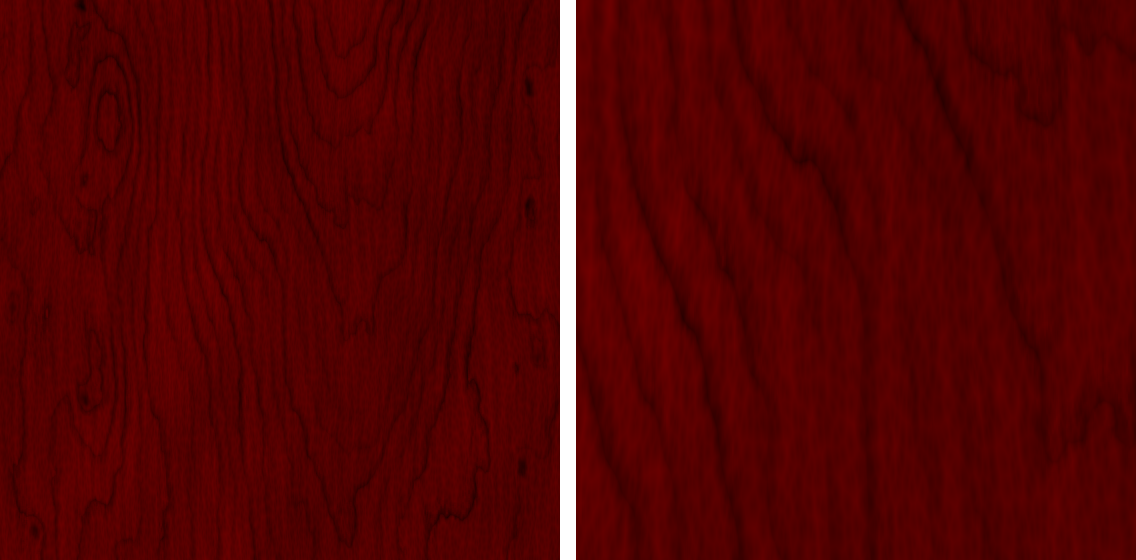
Left, the full canvas; right, a detail of the centre.
Give the GLSL for this texture, as a WebGL 2 fragment shader.

```glsl
#version 300 es
precision highp float;
// Dark red stained wood: vertical grain, cathedral arches, islands and small knots.

uniform vec2 u_resolution;
out vec4 fragColor;

vec2 hash2(vec2 p) {
    vec3 q = fract(p.xyx * vec3(0.1031, 0.1030, 0.0973));
    q += dot(q, q.yzx + 33.33);
    return fract((q.xx + q.yz) * q.zy);
}

// Layered, turned sines, roughly -1 to 1
float waves(vec2 p) {
    float sum = 0.0, amp = 0.5;
    for (int i = 0; i < 5; i++) {
        sum += amp * sin(p.x + 1.7 * sin(p.y + float(i))) * cos(0.8 * p.y - 0.4 * p.x);
        p = mat2(0.8, 0.6, -0.6, 0.8) * p * 1.9 + 2.3;
        amp *= 0.5;
    }
    return sum;
}

// Cellular noise: distance to the nearest scattered point
float cells(vec2 p) {
    vec2 cell = floor(p), f = fract(p);
    float nearest = 2.0;
    for (int y = -1; y <= 1; y++)
        for (int x = -1; x <= 1; x++) {
            vec2 o = vec2(x, y);
            nearest = min(nearest, length(o + hash2(cell + o) - f));
        }
    return nearest;
}

float softRamp(float t) {
    return 0.5 * (t + sqrt(t * t + 0.002));
}

// Ring count across the board; its whole values are the grain lines
float ringField(vec2 p, float bend) {
    float dx = p.x - 0.63;
    float h = 38.0 * sqrt(dx * dx + 0.003);
    h -= 28.0 * softRamp(0.24 - p.x) + 24.0 * softRamp(p.x - 0.86);
    h -= 8.0 * (p.y - 0.5) * exp(-dx * dx / 0.06);
    // Long closed islands on the left
    for (int i = 0; i < 2; i++) {
        vec2 d = (p - vec2(0.2 - 0.015 * float(i), 0.78 - 0.48 * float(i))) / vec2(0.05, 0.15);
        h += 2.4 * exp(-dot(d, d));
    }
    return h + 1.7 * bend + 0.14 * waves(p * vec2(70.0, 36.0));
}

void main() {
    vec2 p = gl_FragCoord.xy / u_resolution.y;
    float bend = waves(p * vec2(12.0, 4.0) + 1.0);
    float h = ringField(p, bend);

    // Knots near both sides push the rings apart
    float knots = 0.0;
    for (int i = 0; i < 9; i++) {
        vec2 r = hash2(vec2(float(i) * 7.0 + 3.0, 19.0));
        float side = mod(float(i), 2.0);
        vec2 centre = vec2(mix(0.02 + 0.14 * r.x, 0.84 + 0.16 * r.x, side), (float(i) + r.y) / 9.0);
        vec2 d = (p - centre) / vec2(0.008, 0.017);
        d += 0.6 * vec2(waves(p * 60.0), waves(p * 60.0 + 9.0));
        float size = dot(d, d);
        h += 1.1 * exp(-size * 0.3);
        knots += (0.35 + 0.65 * r.y) * exp(-size * 1.4);
    }

    // Grain lines: soft on one flank, crisp on the other
    float slope = max(length(vec2(dFdx(h), dFdy(h))) * u_resolution.y, 6.0);
    float ring = floor(h + 0.5);
    float offset = (h - ring) / slope;
    float line = offset < 0.0 ? exp(offset / 0.008) : exp(-offset / 0.003);
    line *= 1.0 - smoothstep(0.2, 0.5, abs(h - ring));
    float strength = 0.25 + 0.75 * hash2(vec2(ring + 50.0, 4.0)).x;
    strength *= 0.85 + 0.6 * waves(p * vec2(16.0, 9.0) + 5.0);

    // Fibres follow the bend of the grain
    vec2 q = p + vec2(0.02 * bend, 0.0);
    float fibres = 0.075 * (cells(q * vec2(95.0, 6.0)) - 0.47);
    fibres += 0.07 * (cells(q * vec2(230.0, 65.0)) - 0.47);

    // Broad stain: brighter left of the middle, deeper to the right
    float stain = 0.045 * waves(p * vec2(14.0, 5.0) + 8.0);
    stain += 0.02 * exp(-pow((p.x - 0.36) / 0.2, 2.0)) - 0.02 * smoothstep(0.6, 1.0, p.x);

    float red = 0.336 + stain + fibres - 0.15 * line * max(strength, 0.0);
    red *= 1.0 - 0.75 * min(knots, 1.0);
    fragColor = vec4(clamp(red, 0.02, 0.46), 0.0, 0.0, 1.0);
}
```
